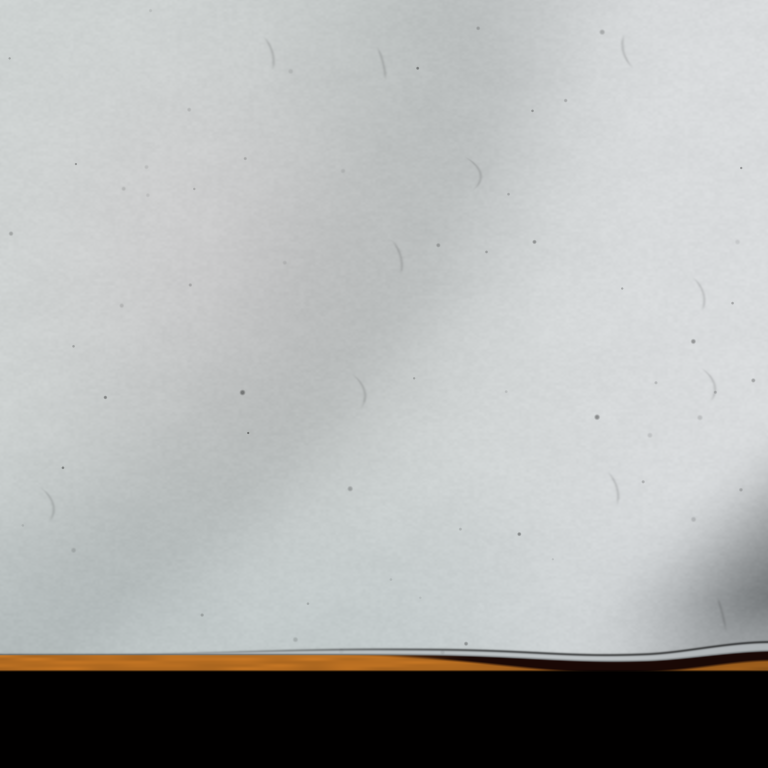
This texture is drawn by a WebGL 1 fragment shader. Its source:

```glsl
precision highp float;

uniform vec2 u_resolution;

const vec3 PAPER_LEFT = vec3(0.805, 0.825, 0.822);
const vec3 PAPER_RIGHT = vec3(0.848, 0.858, 0.864);
const vec3 WARM_TINT = vec3(0.010, -0.008, -0.003);
const vec3 WOOD = vec3(0.72, 0.43, 0.13);
const vec3 WOOD_SHADOW = vec3(0.10, 0.03, 0.02);
const vec3 BLACK = vec3(0.005, 0.0, 0.0);
const float TABLE_EDGE = 0.126;
const float CREASE_DEPTH = 0.085;
const float CORNER_DEPTH = 0.36;
const float GRAIN = 0.030;
const float SPECK_CELLS = 17.0;
const float FIBRE_CELLS = 7.0;

float hash(vec2 p) {
    p = fract(p * vec2(0.1031, 0.1137));
    p += dot(p, p.yx + 33.33);
    return fract((p.x + p.y) * p.x * 17.17);
}

float noise(vec2 p) {
    vec2 cell = floor(p);
    vec2 f = fract(p);
    f = f * f * (3.0 - 2.0 * f);
    return mix(mix(hash(cell), hash(cell + vec2(1.0, 0.0)), f.x),
               mix(hash(cell + vec2(0.0, 1.0)), hash(cell + 1.0), f.x), f.y);
}

float bell(float d, float width) {
    return exp(-d * d / (width * width));
}

// Lower outline of the sheet
float sheetEdge(float x) {
    return 0.147 - 0.009 * bell(x - 0.80, 0.15) + 0.006 * smoothstep(0.84, 1.0, x);
}

// Thin dark line where the upper sheet ends
float foldLine(float x) {
    return 0.147 + 0.0075 * smoothstep(0.08, 0.5, x)
         - 0.0075 * bell(x - 0.79, 0.13) + 0.010 * smoothstep(0.84, 1.0, x);
}

// Small dark dots, one candidate per cell
float specks(vec2 p) {
    vec2 q = p * SPECK_CELLS;
    vec2 cell = floor(q);
    vec2 centre = 0.15 + 0.7 * vec2(hash(cell + 11.3), hash(cell + 47.9));
    float present = step(0.74, hash(cell + 83.1));
    float radius = mix(0.025, 0.055, hash(cell + 5.7));
    float strength = mix(0.08, 0.42, pow(hash(cell + 29.4), 2.0));
    float d = length(fract(q) - centre);
    return present * strength * (1.0 - smoothstep(radius * 0.3, radius * 1.5, d));
}

// Short curved hairs pressed into the sheet
float fibres(vec2 p) {
    vec2 q = p * FIBRE_CELLS;
    vec2 cell = floor(q);
    vec2 centre = 0.3 + 0.4 * vec2(hash(cell + 61.2), hash(cell + 17.8));
    vec2 d = fract(q) - centre;
    d.x += (hash(cell + 3.1) - 0.5) * 9.0 * d.y * d.y + 0.25 * d.y;
    float present = step(0.76, hash(cell + 91.6));
    float body = 1.0 - smoothstep(0.08, 0.17, abs(d.y));
    return 0.10 * present * body * bell(d.x, 0.016);
}

vec3 paper(vec2 p) {
    vec3 col = mix(PAPER_LEFT, PAPER_RIGHT, smoothstep(0.42, 0.92, p.x));
    col += WARM_TINT * bell(length(p - vec2(0.27, 0.68)), 0.24);

    // Soft diagonal valley, steeper on its right side
    float t = p.y - 0.3;
    float side = p.x - (0.22 + 1.1 * t - 0.73 * t * t);
    float width = side > 0.0 ? 0.13 : 0.24;
    col -= CREASE_DEPTH * bell(side, width) * mix(0.7, 1.0, smoothstep(0.15, 0.45, p.y));

    // Broad dimming toward the bottom
    col -= vec3(0.045, 0.035, 0.030) * (1.0 - smoothstep(0.14, 0.48, p.y))
         * (1.0 - 0.5 * smoothstep(0.5, 0.8, p.x));

    // Curl in the lower right corner
    float curl = dot(p - vec2(1.0, 0.235), vec2(0.62, -0.78));
    float shade = smoothstep(-0.17, 0.02, curl) * smoothstep(0.68, 1.02, p.x);
    col -= CORNER_DEPTH * shade * mix(0.65, 1.0, smoothstep(0.155, 0.23, p.y));

    // Woven grain and flecks
    float grain = 0.6 * noise(p * vec2(150.0, 230.0)) + 0.4 * noise(p * vec2(310.0, 370.0) + 7.0);
    col += GRAIN * (grain - 0.5) + 0.012 * (noise(p * vec2(18.0, 30.0)) - 0.5);
    return col * (1.0 - specks(p) - fibres(p));
}

void main() {
    vec2 p = gl_FragCoord.xy / u_resolution;
    float aa = 1.0 / u_resolution.y;
    float edge = sheetEdge(p.x);
    float fold = foldLine(p.x);

    // Wooden strip with the shadow cast by the lifted sheet
    float drop = 0.013 * smoothstep(0.46, 0.76, p.x) - 0.002 * smoothstep(0.88, 1.0, p.x);
    float shadow = smoothstep(edge - drop - 0.003, edge - drop + 0.002, p.y)
                 * smoothstep(0.42, 0.62, p.x);
    vec3 wood = WOOD * mix(1.0, 0.82, smoothstep(0.45, 0.9, p.x));
    wood *= 0.92 + 0.16 * noise(p * vec2(22.0, 240.0));
    vec3 col = mix(wood, WOOD_SHADOW, shadow);
    col = mix(BLACK, col, smoothstep(TABLE_EDGE - aa, TABLE_EDGE + 2.0 * aa, p.y));

    // Sheet with its layered rim
    vec3 sheet = paper(p);
    float rim = 1.0 - smoothstep(fold - aa, fold + aa, p.y);
    sheet = mix(sheet, vec3(0.72, 0.74, 0.75), 0.7 * rim);
    sheet *= 1.0 - 0.58 * bell(p.y - fold, 0.0018) * smoothstep(0.05, 0.75, p.x);
    sheet *= 1.0 - 0.40 * bell(p.y - edge, 0.0020);
    col = mix(col, sheet, smoothstep(edge - aa, edge + aa, p.y));

    gl_FragColor = vec4(clamp(col, 0.0, 1.0), 1.0);
}
```
